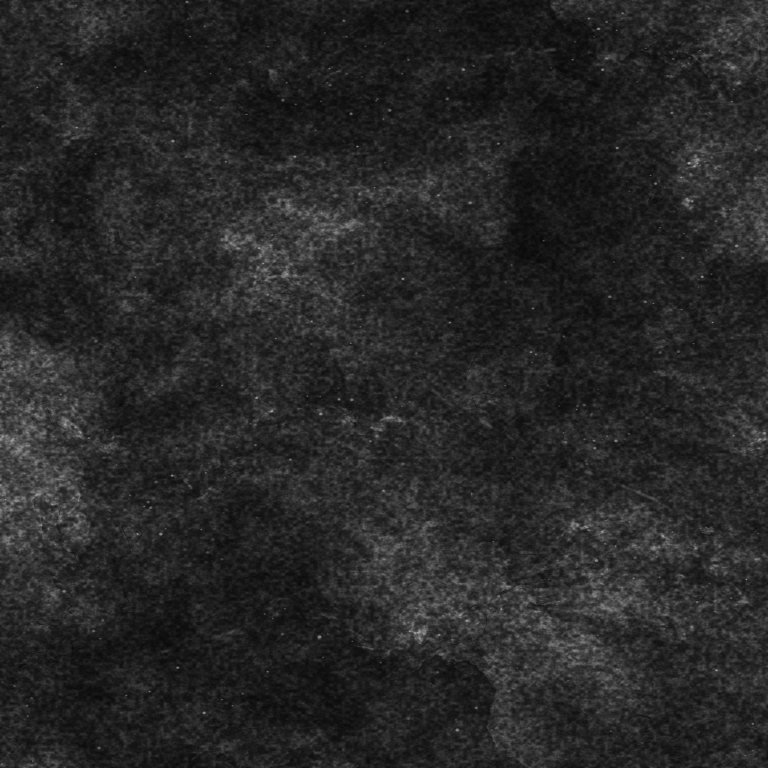
Write a WebGL 2 fragment shader that draws this texture.

```glsl
#version 300 es
precision highp float;

uniform vec2 u_resolution;
out vec4 fragColor;

float hash(vec2 p) {
    vec3 q = fract(p.xyx * vec3(0.1031, 0.1030, 0.0973));
    q += dot(q, q.yzx + 33.33);
    return fract((q.x + q.y) * q.z);
}

vec2 hash2(vec2 p) {
    return vec2(hash(p), hash(p + 71.7));
}

// Signed value noise in -1..1
float noise(vec2 p) {
    vec2 cell = floor(p);
    vec2 f = fract(p);
    vec2 w = f * f * (3.0 - 2.0 * f);
    float low = mix(hash(cell), hash(cell + vec2(1.0, 0.0)), w.x);
    float high = mix(hash(cell + vec2(0.0, 1.0)), hash(cell + 1.0), w.x);
    return 2.0 * mix(low, high, w.y) - 1.0;
}

float fbm(vec2 p, int octaves, float gain) {
    float sum = 0.0, total = 0.0, amplitude = 1.0;
    for (int i = 0; i < octaves; i++) {
        sum += amplitude * noise(p);
        total += amplitude;
        amplitude *= gain;
        p = mat2(1.6, 1.2, -1.2, 1.6) * p + 17.3;
    }
    return sum / total;
}

// Sparse round mineral specks, one candidate per cell
float specks(vec2 p, float cells, float density, float pixel) {
    vec2 home = floor(p * cells);
    float light = 0.0;
    for (int y = -1; y <= 1; y++) {
        for (int x = -1; x <= 1; x++) {
            vec2 cell = home + vec2(x, y);
            float present = step(hash(cell + 5.5), density);
            vec2 center = (cell + hash2(cell + 31.0)) / cells;
            float radius = mix(0.0004, 0.0016, pow(hash(cell + 9.0), 3.0));
            float dist = length((p - center) * vec2(0.8, 1.0));
            float disc = 1.0 - smoothstep(radius - pixel * 0.5, radius + pixel, dist);
            light = max(light, present * disc * mix(0.3, 1.0, hash(cell + 13.0)));
        }
    }
    return light;
}

float segmentDistance(vec2 p, vec2 a, vec2 b) {
    vec2 ab = b - a;
    return length(p - a - ab * clamp(dot(p - a, ab) / dot(ab, ab), 0.0, 1.0));
}

// Faint broken scratches, mostly shallow in slope
float scratches(vec2 p, vec2 wobble, float pixel) {
    float light = 0.0;
    for (int i = 0; i < 4; i++) {
        vec2 id = vec2(float(i) * 3.7, 8.0);
        vec2 start = hash2(id);
        vec2 reach = vec2(0.17, 0.2 * (hash(id + 4.0) - 0.5));
        float dist = segmentDistance(p + wobble, start, start + reach);
        light = max(light, 1.0 - smoothstep(0.0004, 0.0022 + pixel, dist));
    }
    return light;
}

void main() {
    vec2 p = gl_FragCoord.xy / u_resolution.y;
    float pixel = 1.0 / u_resolution.y;
    vec2 warp = vec2(fbm(p * 6.0 + 3.0, 4, 0.5), fbm(p * 6.0 + 47.0, 4, 0.5));
    vec2 q = p + 0.05 * warp;

    // Soft clouds and wide horizontal bands
    float clouds = fbm(q * vec2(3.0, 4.5) + 11.0, 5, 0.5);
    float bands = cos(14.0 * (q.y - 0.8) + 1.5 * clouds);
    float mottling = fbm(q * vec2(18.0, 25.0) + 90.0, 5, 0.65);

    // Flaked layers with ragged rims and a shadow below them
    float layer = fbm(q * vec2(3.6, 5.0) + 150.0, 7, 0.55) - 0.08;
    float plate = smoothstep(-0.006, 0.012, layer);
    float rimMask = smoothstep(0.0, 0.45, noise(p * 9.0 + 200.0));
    float rim = exp(-abs(layer - 0.012) * 70.0) * rimMask;
    float shadow = exp(-abs(layer + 0.025) * 60.0) * rimMask;

    // Fine cracks, broken into short lengths
    float vein = abs(fbm(q * vec2(9.0, 15.0) + 260.0, 5, 0.55));
    float crack = (1.0 - smoothstep(0.0, 0.025, vein))
        * smoothstep(0.05, 0.5, noise(p * 13.0 + 310.0));

    // Grain and small pale crumbs gathered in clusters
    float grain = fbm(p * vec2(190.0, 250.0), 2, 0.6);
    float cluster = smoothstep(0.1, 0.7, noise(q * vec2(8.0, 11.0) + 400.0));
    float crumbs = cluster * smoothstep(0.22, 0.6, fbm(q * vec2(48.0, 75.0) + 430.0, 4, 0.6));

    float exposure = 0.85 * clouds + 0.11 * bands + 0.65 * mottling + 0.72 * grain
        + 0.26 * (plate - 0.4) + 0.22 * rim - 0.3 * shadow - 0.4 * crack + 0.7 * crumbs;
    float tone = 0.138 * exp(exposure);

    // Bright details
    float broken = smoothstep(-0.2, 0.6, noise(p * 60.0 + 500.0));
    tone += 0.14 * broken * scratches(p, 0.012 * warp, pixel);
    tone += 0.38 * specks(p, 100.0, 0.015 + 0.09 * cluster, pixel);
    tone = max(tone, 0.045);

    fragColor = vec4(vec3(min(tone, 0.8)) * vec3(1.0, 1.002, 1.0), 1.0);
}
```
